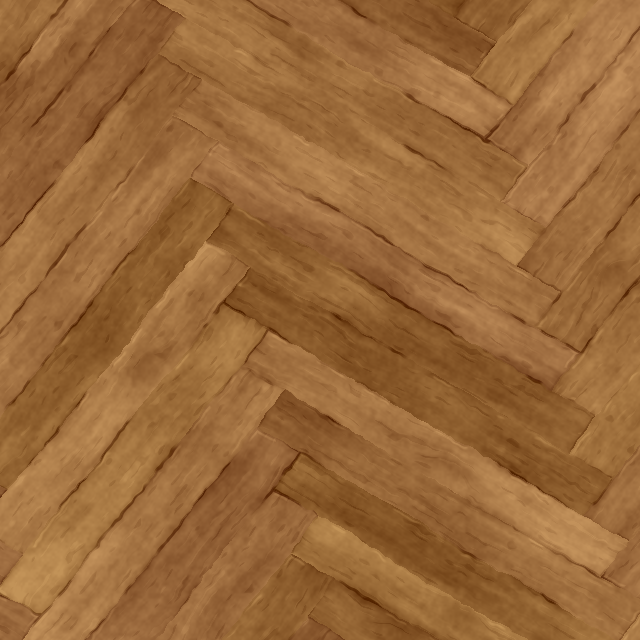
Write a WebGL 1 fragment shader that draws this texture.

```glsl
precision highp float;
// Worn herringbone parquet in warm oak, tilted as if seen at a slant.
// A skewed plank grid gives each board its own tone; stretched value noise
// adds grain, cracks and knots, and broken dark seams separate the boards.

uniform vec2 u_resolution;

float hash(vec2 p) {
  vec3 q = fract(vec3(p.xyx) * 0.1031);
  q += dot(q, q.yzx + 33.33);
  return fract((q.x + q.y) * q.z);
}

float noise(vec2 p) {
  vec2 i = floor(p), f = fract(p);
  f = f * f * (3.0 - 2.0 * f);
  return mix(mix(hash(i), hash(i + vec2(1.0, 0.0)), f.x),
             mix(hash(i + vec2(0.0, 1.0)), hash(i + 1.0), f.x), f.y);
}

float fbm(vec2 p) {
  float sum = 0.0, amp = 0.55;
  for (int i = 0; i < 3; i++) {
    sum += amp * noise(p);
    p = p * 2.1 + 17.3;
    amp *= 0.5;
  }
  return sum / 0.9625;
}

// Skewed plank coordinates: one unit is one board width along either direction.
vec2 toPlankSpace(vec2 p) {
  vec2 u = vec2(0.0705, -0.0416), v = vec2(-0.0444, -0.0560);
  vec2 q = p - vec2(0.368, 0.681);
  return vec2(q.x * v.y - q.y * v.x, u.x * q.y - u.y * q.x) / (u.x * v.y - u.y * v.x);
}

void main() {
  vec2 p = gl_FragCoord.xy / u_resolution;
  float px = 1.0 / min(u_resolution.x, u_resolution.y);
  vec2 wobble = vec2(noise(p * 11.0), noise(p * 11.0 + 41.0)) - 0.5;
  vec2 fray = vec2(noise(p * 90.0), noise(p * 90.0 + 23.0)) - 0.5;
  vec2 s = toPlankSpace(p + 0.006 * wobble + 0.004 * fray);

  // Herringbone: each row alternates one long board with eight crossing ones.
  float len = 8.0;
  float row = floor(s.y);
  float period = floor((s.x - row) / (2.0 * len));
  float along = s.x - row - 2.0 * len * period;
  float across = fract(s.y);
  vec2 id = vec2(row, period) + 37.0;
  vec2 size = vec2(0.0819, 0.0708);
  float leftward = step(len, along);
  if (leftward > 0.5) {
    float start = floor(s.x) - 2.0 * len * (period + 1.0);
    along = s.y - start - 1.0;
    across = fract(s.x);
    id = vec2(start, period) + vec2(91.0, 137.0);
    size = size.yx;
  }
  float tone = hash(id), hue = hash(id + 7.7), seed = hash(id + 19.1);

  // Grain runs along the board and bends around an occasional knot.
  vec2 knotOffset = vec2(along - 1.0 - 6.0 * seed, (across - 0.2 - 0.6 * hue) * 2.2);
  float knot = exp(-5.0 * dot(knotOffset, knotOffset)) * step(0.7, hash(id + 3.3));
  float bend = across + 0.14 * noise(vec2(along * 0.7, seed * 60.0)) + 0.25 * knot;
  vec2 g = vec2(along, bend) + 40.0 * vec2(seed, tone);
  float broad = fbm(g * vec2(0.6, 2.0));
  float streak = fbm(g * vec2(0.9, 7.0));
  float cracks = smoothstep(0.80, 0.90, noise(g * vec2(2.6, 13.0) + 71.0));
  float slivers = smoothstep(0.82, 0.92, noise(g * vec2(2.2, 15.0) + 113.0));

  float light = 0.63 + 0.50 * (tone - 0.5) + 0.80 * (broad - 0.5)
    + 0.42 * (streak - 0.5)
    + 0.17 * (noise(p * 115.0) - 0.5) + 0.10 * (noise(p * 240.0) - 0.5);
  light += 0.08 * (leftward - 0.5) + 0.40 * (noise(p * 3.2 + 5.0) - 0.5);
  light += 0.12 * slivers - 0.20 * cracks - 0.35 * knot * (0.3 + streak);

  // Seams: crisp dark dashes in worn stretches, almost closed elsewhere.
  float side = min(across, 1.0 - across) * size.y;
  float end = min(along, len - along) * size.x;
  float d = min(side, end);
  float atEnd = step(end, side);
  float open = smoothstep(0.42, 0.62, noise(p * 12.0 + 9.0) + 0.10 * leftward - 0.05);
  open = mix(open, 1.0, 0.5 * atEnd);
  float dash = smoothstep(0.30, 0.60, noise(p * 48.0 + 61.0));
  float width = 0.0012 + 0.0016 * noise(p * 30.0 + 83.0);
  float seam = 1.0 - smoothstep(width - 0.5 * px, width + 0.7 * px, d);
  float shade = 1.0 - smoothstep(0.0, 0.014, d);
  light -= seam * open * (0.12 + 0.52 * dash) + 0.20 * shade * open;

  // Worn lips catch light in short chips along one edge of a board.
  float lip = smoothstep(0.0025, 0.004, d) * (1.0 - smoothstep(0.005, 0.008, d));
  float chip = smoothstep(0.62, 0.74, noise(p * 32.0 + 31.0));
  light += 0.28 * lip * chip * step(across, 0.5);

  // Brown to honey ramp, with some boards slightly yellower or rosier.
  vec3 darkOak = vec3(0.45, 0.26, 0.105), honeyOak = vec3(0.70, 0.51, 0.305);
  vec3 color = mix(darkOak, honeyOak, clamp(light, -0.5, 1.25));
  color += (hue - 0.5) * vec3(0.004, -0.006, 0.025);
  gl_FragColor = vec4(clamp(color, 0.0, 1.0), 1.0);
}
```
